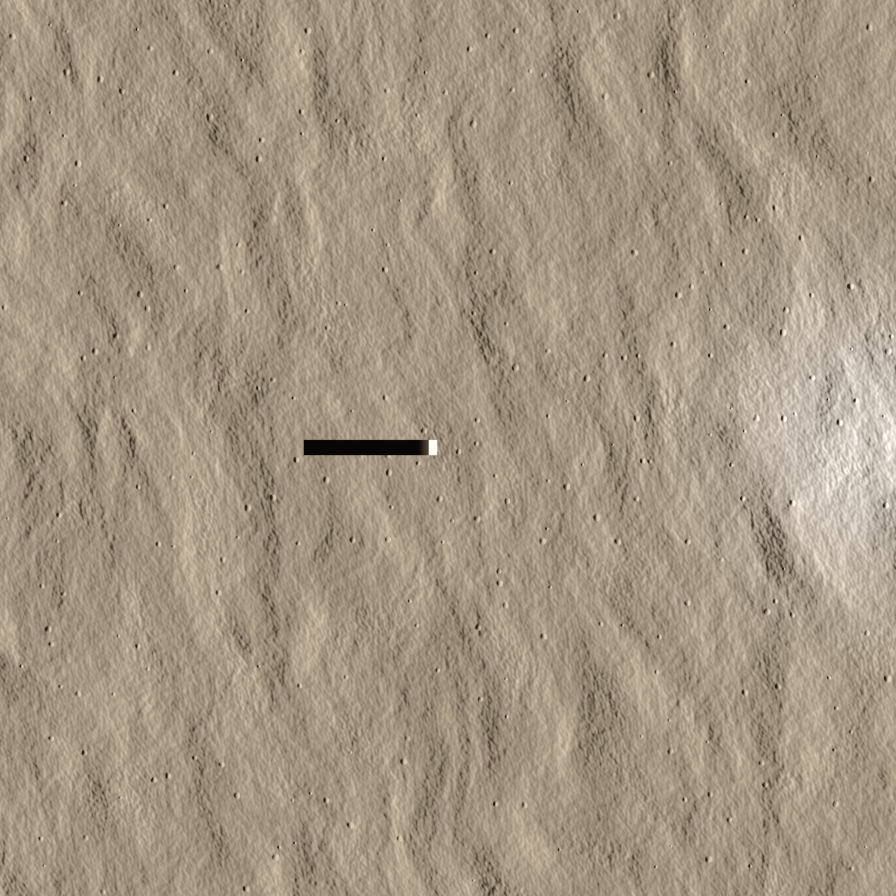
Give the GLSL for this texture, as a WebGL 1 fragment shader.

```glsl
precision highp float;
// Rough sandy plaster wall in raking light, with a soft sheen and a narrow cut slot.
uniform vec2 u_resolution;

#define SAND vec3(0.634, 0.577, 0.496)
#define SHEEN vec3(0.17, 0.195, 0.235)
#define SHEEN_CENTRE vec2(0.98, 0.51)
#define SHEEN_SIZE vec2(0.17, 0.18)
#define TO_LIGHT vec2(-0.99, 0.12)
#define GRAIN_DIR vec2(0.31, -0.95)
#define RELIEF 0.046
#define DENTS 0.06
#define PITS 0.30
#define GRAIN 0.082
#define SLOT_MIN vec2(0.339, 0.492)
#define SLOT_MAX vec2(0.488, 0.509)

vec2 hash2(vec2 p) {
  vec3 a = fract(p.xyx * vec3(0.1031, 0.1030, 0.0973));
  a += dot(a, a.yzx + 33.33);
  return fract((a.xx + a.yz) * a.zy);
}

float corner(vec2 cell, vec2 offset) {
  float angle = 6.2832 * hash2(cell).x;
  return dot(vec2(cos(angle), sin(angle)), offset);
}

// Gradient noise, about -0.7 to 0.7
float noise(vec2 p) {
  vec2 i = floor(p), f = fract(p);
  vec2 u = f * f * f * (f * (f * 6.0 - 15.0) + 10.0);
  vec2 e = vec2(1.0, 0.0);
  return mix(mix(corner(i, f), corner(i + e, f - e), u.x),
             mix(corner(i + e.yx, f - e.yx), corner(i + 1.0, f - 1.0), u.x), u.y);
}

// Cellular sum of smooth bowls: one per cell, of random place and size, some left out
float bowls(vec2 p, float size, float share) {
  vec2 i = floor(p), f = fract(p);
  float depth = 0.0;
  for (int y = -1; y <= 1; y++) {
    for (int x = -1; x <= 1; x++) {
      vec2 g = vec2(float(x), float(y));
      vec2 r = hash2(i + g + 71.0), s = hash2(i + g + 173.0);
      vec2 d = g + 0.15 + 0.7 * r - f;
      float radius = size * (0.4 + 0.6 * s.x);
      float wall = max(1.0 - dot(d, d) / (radius * radius), 0.0);
      depth += step(s.y, share) * radius * wall * wall;
    }
  }
  return depth;
}

// Coordinates across and along the slanted trowel direction, warped out of line
vec2 slanted(vec2 p) {
  p += 0.045 * vec2(noise(p * 5.0), noise(p * 5.0 + 19.0));
  p += 0.012 * vec2(noise(p * 17.0 + 31.0), noise(p * 17.0 + 47.0));
  return vec2(dot(p, vec2(-GRAIN_DIR.y, GRAIN_DIR.x)), 0.5 * dot(p, GRAIN_DIR)) + 3.0;
}

// Folds, scooped dents and small pits
float reliefHeight(vec2 p) {
  vec2 q = slanted(p);
  float h = -DENTS * bowls(q * 15.0, 1.0, 0.6) / 15.0;
  h -= PITS * bowls(p * vec2(50.0, 42.0) + 5.0, 0.22, 0.13) / 46.0;
  float freq = 12.0;
  for (int i = 0; i < 4; i++) {
    h += RELIEF * noise(q * freq + 13.7 * float(i)) / freq;
    freq *= 2.1;
    q.y *= 1.2;
  }
  return h;
}

// Fine sand, slightly longer than wide
float grainHeight(vec2 p) {
  vec2 q = p * vec2(1.0, 0.8) + 0.12 * p.yx;
  return GRAIN * (0.7 * noise(q * 140.0) / 140.0 + 1.1 * noise(q * 270.0 + 40.0) / 270.0);
}

void main() {
  vec2 p = gl_FragCoord.xy / u_resolution;

  // Slopes toward the light
  float reach = 0.0015;
  vec2 lit = p + TO_LIGHT * reach;
  float relief = (reliefHeight(p) - reliefHeight(lit)) / reach;
  float grain = (grainHeight(p) - grainHeight(lit)) / reach;

  // Coarser sand in patches and on the shaded slopes
  float patches = smoothstep(0.05, 0.5, noise(slanted(p) * 19.0 + 50.0));
  float rough = 0.85 + 0.5 * patches + 0.55 * smoothstep(-0.02, -0.13, relief);
  float hatch = 0.014 * sin(6.2832 * 170.0 * p.x + 2.0 * noise(p * 40.0));

  float tone = relief + grain * rough + hatch + 0.04 * noise(p * 3.5 + 8.0);
  tone -= 0.8 * max(-tone - 0.16, 0.0);
  tone = clamp(tone, -0.75, 0.35);
  vec3 colour = SAND * (1.0 + tone * vec3(1.0, 1.05, 1.14));

  // Sheen from the right, broken up by the relief
  vec2 away = (p - SHEEN_CENTRE) / SHEEN_SIZE;
  colour += SHEEN * exp(-dot(away, away)) * max(1.0 + 1.6 * tone, 0.0);

  // Slot: dark inside, with its far end wall catching the light
  vec2 outside = abs(p - 0.5 * (SLOT_MIN + SLOT_MAX)) - 0.5 * (SLOT_MAX - SLOT_MIN);
  float edge = 0.75 / u_resolution.y;
  float slot = 1.0 - smoothstep(-edge, edge, max(outside.x, outside.y));
  float fromEnd = SLOT_MAX.x - p.x;
  vec3 inside = mix(vec3(0.03, 0.022, 0.015), vec3(0.30, 0.26, 0.20),
                    smoothstep(0.022, 0.010, fromEnd));
  inside = mix(inside, vec3(1.0, 0.99, 0.96), smoothstep(0.0105, 0.0085, fromEnd));
  colour = mix(colour, inside, slot);

  gl_FragColor = vec4(clamp(colour, 0.0, 1.0), 1.0);
}
```
